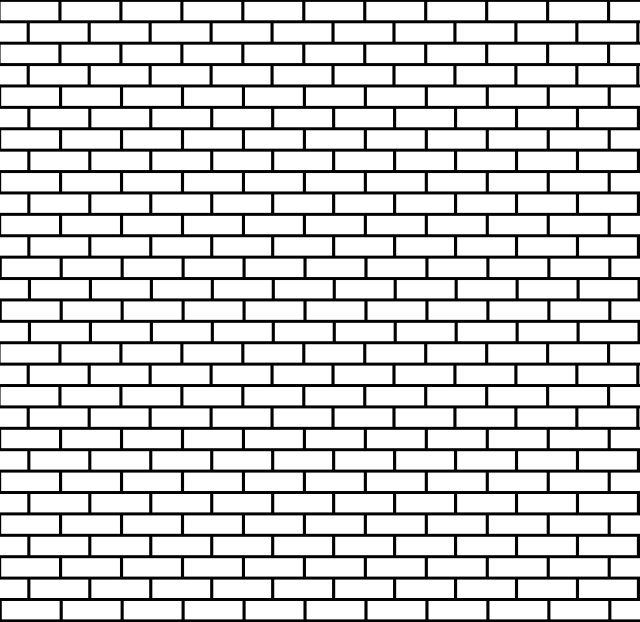
This pattern is drawn by a WebGL 1 fragment shader. Its source:

```glsl
precision highp float;
// Running-bond brick wall: white bricks divided by thin black mortar lines.
// Courses come from floor/fract; alternate courses shift by about half a brick,
// and the joints creep sideways in small steps that reset every 16 courses.

uniform vec2 u_resolution;

// Antialiased coverage of a line, from the distance to its centre.
float lineCoverage(float distanceToCentre, float halfWidth, float pixel) {
    return clamp((halfWidth - distanceToCentre) / pixel + 0.5, 0.0, 1.0);
}

// Distance to the nearest multiple of the period.
float distanceToRepeat(float x, float period) {
    return abs(mod(x + 0.5 * period, period) - 0.5 * period);
}

// Horizontal position of the joints in a course.
float jointOffset(float course) {
    float stagger = mix(-0.047, 1.319, mod(course, 2.0));
    float creep = 0.029 * floor((mod(course, 16.0) + 4.0) / 8.0);
    return stagger + creep;
}

void main() {
    // One unit is the height of a course, counted from the top edge.
    float pixel = 29.07 / u_resolution.y;
    vec2 p = vec2(gl_FragCoord.x, u_resolution.y - gl_FragCoord.y) * pixel;
    p.y -= 0.018;

    // Continuous bed lines and staggered upright joints.
    float course = floor(p.y);
    float bed = lineCoverage(distanceToRepeat(p.y, 1.0), 0.07, pixel);
    float joint = lineCoverage(distanceToRepeat(p.x - jointOffset(course), 2.849), 0.073, pixel);

    float mortar = 1.0 - (1.0 - bed) * (1.0 - joint);
    gl_FragColor = vec4(mix(vec3(1.0), vec3(0.005), mortar), 1.0);
}
```
